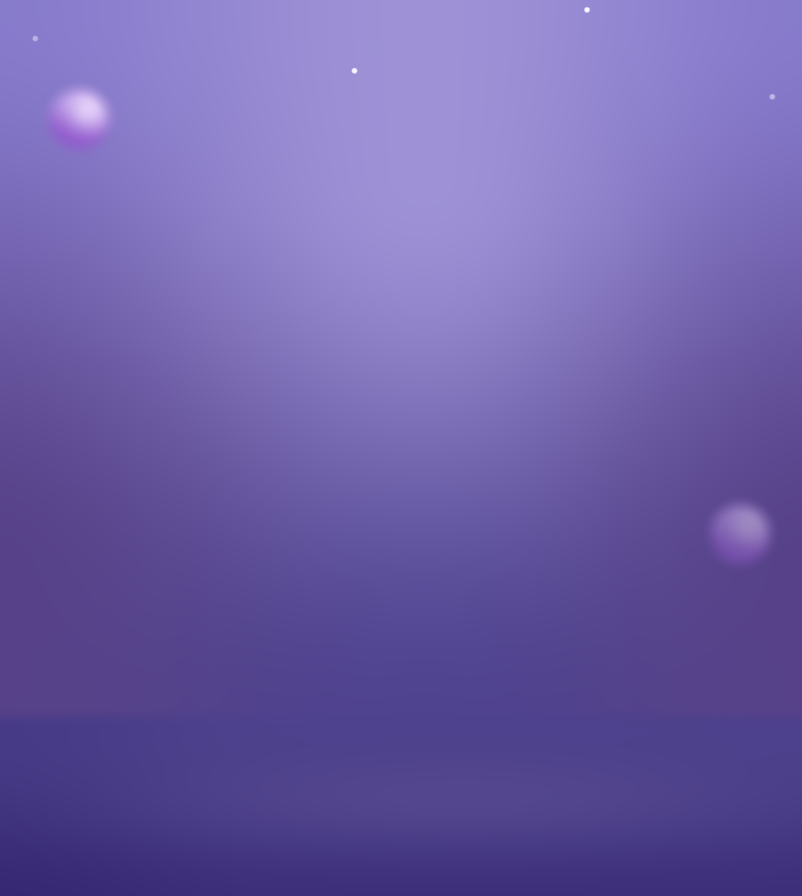
Give the GLSL for this background, as a Shadertoy shader.

```glsl
#define FLOOR_EDGE 0.2
#define FLOOR_BLUR 0.012
#define GLOW_X 0.53
#define ORB_RADIUS 0.037
#define ORB_BLUR 0.016
#define STAR_RADIUS 0.003

// Back wall: a pale column of light that falls off to dusky sides
vec3 wallColor(vec2 uv) {
    vec3 center = mix(vec3(0.31, 0.26, 0.56), vec3(0.62, 0.57, 0.84),
                      smoothstep(0.2, 0.8, uv.y));
    vec3 side = mix(vec3(0.34, 0.258, 0.535), vec3(0.53, 0.48, 0.80),
                    smoothstep(0.37, 0.99, uv.y));
    float reach = uv.x < GLOW_X ? GLOW_X : 1.0 - GLOW_X;
    float falloff = smoothstep(0.0, 1.05, abs(uv.x - GLOW_X) / reach);
    return mix(center, side, falloff);
}

// Floor: deep indigo with a wide, faint pool of light
vec3 floorColor(vec2 uv) {
    vec3 base = mix(vec3(0.235, 0.18, 0.475), vec3(0.30, 0.25, 0.55),
                    smoothstep(-0.02, FLOOR_EDGE, uv.y));
    base -= 0.025 * (1.0 - smoothstep(0.0, 0.35, uv.x));
    vec2 d = (uv - vec2(0.58, 0.11)) / vec2(0.42, 0.06);
    return mix(base, vec3(0.335, 0.285, 0.565), 0.85 * exp(-dot(d, d)));
}

// Blurred ball, lit from the upper right
vec3 addOrb(vec3 color, vec2 offset, float opacity) {
    vec2 q = offset / ORB_RADIUS;
    vec3 body = mix(vec3(0.57, 0.35, 0.80), vec3(0.72, 0.58, 0.90),
                    smoothstep(-0.7, 0.6, q.y + 0.25 * q.x));
    vec2 shine = q - vec2(0.28, 0.35);
    body = mix(body, vec3(0.90, 0.82, 0.98), exp(-2.6 * dot(shine, shine)));
    float mask = 1.0 - smoothstep(ORB_RADIUS - ORB_BLUR, ORB_RADIUS + 0.5 * ORB_BLUR,
                                  length(offset));
    return mix(color, body, mask * opacity);
}

void mainImage(out vec4 fragColor, in vec2 fragCoord) {
    vec2 uv = fragCoord / iResolution.xy;
    vec2 aspect = vec2(iResolution.x / iResolution.y, 1.0);
    float pixel = 1.0 / iResolution.y;

    float wallMask = smoothstep(FLOOR_EDGE - FLOOR_BLUR, FLOOR_EDGE + FLOOR_BLUR, uv.y);
    vec3 color = mix(floorColor(uv), wallColor(uv), wallMask);

    // Stars: position and brightness
    vec3 stars[4] = vec3[4](vec3(0.732, 0.989, 1.0), vec3(0.442, 0.921, 1.0),
                            vec3(0.044, 0.957, 0.45), vec3(0.963, 0.892, 0.5));
    for (int i = 0; i < 4; i++) {
        float dist = length((uv - stars[i].xy) * aspect);
        float mask = 1.0 - smoothstep(STAR_RADIUS - pixel, STAR_RADIUS + pixel, dist);
        color = mix(color, vec3(0.97, 0.96, 1.0), mask * stars[i].z);
    }

    // Floating orbs
    color = addOrb(color, (uv - vec2(0.099, 0.867)) * aspect, 0.95);
    color = addOrb(color, (uv - vec2(0.923, 0.404)) * aspect, 0.48);

    fragColor = vec4(color, 1.0);
}
```
